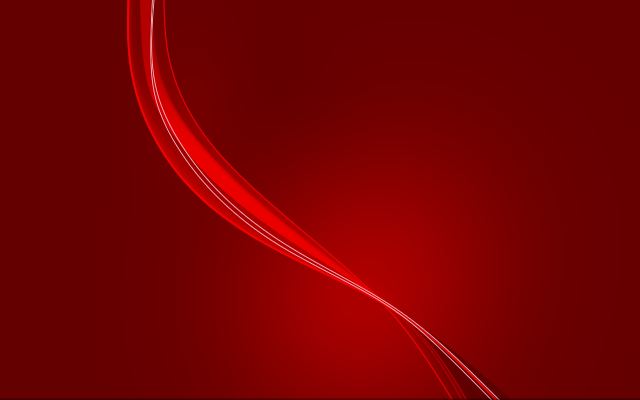
Reproduce this background procedurally as a Shadertoy shader.

```glsl
const float WAIST = 0.755; // depth below the top edge where all strands meet
const int LAST = 8;        // last control index; controls are evenly spaced in depth

// Uniform cubic B-spline giving horizontal place at a depth
float strandX(float depth, float controls[9]) {
    float s = clamp(depth, 0.0, 1.0) * float(LAST);
    int i = min(int(s), LAST - 1);
    float t = s - float(i);
    float u = 1.0 - t;
    float a = controls[i];
    float b = controls[i + 1];
    float before = i > 0 ? controls[max(i - 1, 0)] : 2.0 * a - b;
    float after = i < LAST - 1 ? controls[min(i + 2, LAST)] : 2.0 * b - a;
    vec4 weights = vec4(u * u * u, 4.0 + t * t * (3.0 * t - 6.0),
                        4.0 + u * u * (3.0 * u - 6.0), t * t * t) / 6.0;
    return dot(weights, vec4(before, a, b, after));
}

// Approximate signed distance to a strand, positive on its right
float strandDistance(vec2 p, float controls[9]) {
    float depth = clamp(1.0 - p.y, 0.005, 0.995);
    float h = 0.004;
    float slope = (strandX(depth + h, controls) - strandX(depth - h, controls)) / (2.0 * h);
    return (p.x - strandX(1.0 - p.y, controls)) / sqrt(1.0 + slope * slope);
}

float coverage(float inside, float pixel) {
    return clamp(inside / pixel + 0.5, 0.0, 1.0);
}

float stroke(float dist, float halfWidth, float pixel) {
    return coverage(halfWidth - abs(dist), pixel);
}

// Area to the right of one strand and to the left of another
float band(float leftDist, float rightDist, float pixel) {
    return coverage(min(leftDist, -rightDist), pixel);
}

float glow(vec2 p, vec2 center, vec2 radius) {
    vec2 q = (p - center) / radius;
    return exp(-dot(q, q));
}

float backdropRed(vec2 p) {
    float red = 0.395;
    red += 0.25 * glow(p, vec2(0.89, 0.25), vec2(0.31, 0.33));
    red += 0.06 * glow(p, vec2(1.08, 0.45), vec2(0.30, 0.32));
    red += 0.05 * glow(p, vec2(0.48, 0.74), vec2(0.11, 0.20));
    red -= 0.02 * glow(p, vec2(0.74, 0.73), vec2(0.16, 0.14));
    return red;
}

void mainImage(out vec4 fragColor, in vec2 fragCoord) {
    float pixel = 1.0 / iResolution.y;
    vec2 p = fragCoord * pixel;
    p.x *= 1.6 * iResolution.y / iResolution.x;
    float depth = 1.0 - p.y;

    const vec3 brightRed = vec3(0.96, 0.01, 0.01);
    const vec3 shadowRed = vec3(0.34, 0.0, 0.0);
    const vec3 palePink = vec3(1.0, 0.76, 0.82);

    // Strands
    float outer = strandDistance(p, float[9](0.319, 0.316, 0.338, 0.395, 0.492, 0.669, 0.962, 1.115, 1.238));
    float inner = strandDistance(p, float[9](0.410, 0.413, 0.451, 0.532, 0.663, 0.814, 0.957, 1.054, 1.131));
    float ribbonLeft = strandDistance(p, float[9](0.350, 0.353, 0.372, 0.456, 0.577, 0.755, 0.964, 1.085, 1.154));
    float ribbonRight = strandDistance(p, float[9](0.381, 0.385, 0.418, 0.510, 0.639, 0.797, 0.964, 1.093, 1.167));
    float paleLeft = strandDistance(p, float[9](0.381, 0.375, 0.381, 0.442, 0.542, 0.699, 0.969, 1.106, 1.229));
    float paleRight = strandDistance(p, float[9](0.385, 0.375, 0.390, 0.456, 0.558, 0.722, 0.973, 1.123, 1.248));
    float shadowEdge = outer - 0.12 * max(depth - WAIST, 0.0);

    vec3 color = vec3(backdropRed(p), 0.0, 0.0);
    float below = smoothstep(WAIST - 0.03, WAIST + 0.03, depth);

    // Dark fan below the waist
    float fan = band(inner, shadowEdge, pixel) * below;
    color = mix(color, shadowRed, 0.75 * fan * smoothstep(0.0, 0.045, inner));

    // Translucent body and bright ribbon with a soft right side
    float bodyRed = mix(0.46, 0.69, smoothstep(0.0, 0.6, depth));
    color = mix(color, vec3(bodyRed, 0.0, 0.0), 0.9 * band(outer, inner, pixel) * (1.0 - below));
    float ribbonRed = mix(mix(0.70, 0.92, smoothstep(0.1, 0.4, depth)), 0.50, below);
    float ribbon = band(ribbonLeft, ribbonRight, pixel);
    float softSide = mix(smoothstep(0.008, -0.010, ribbonRight), 1.0, below);
    color = mix(color, vec3(ribbonRed, 0.0, 0.0), ribbon * softSide);

    // Lit outer rim, fading inward
    float rimWidth = mix(0.007, 0.012, smoothstep(0.1, 0.4, depth));
    float rim = coverage(outer, pixel) * exp(-max(outer, 0.0) / rimWidth) * (1.0 - below);
    color = mix(color, brightRed, 0.7 * rim);
    color = mix(color, brightRed, 0.9 * stroke(outer - 0.002, 0.0025, pixel));

    // Fine red and pale lines
    color = mix(color, brightRed, 0.85 * stroke(inner, 0.0016, pixel));
    float fineRed = max(stroke(ribbonLeft, 0.0012, pixel), stroke(ribbonRight, 0.0012, pixel));
    color = mix(color, brightRed, 0.5 * below * fineRed);
    float pale = max(stroke(paleLeft, 0.0011, pixel), stroke(paleRight, 0.0011, pixel));
    color = mix(color, palePink, 0.95 * pale);

    // Dark lower border
    color *= mix(0.6, 1.0, smoothstep(0.001, 0.006, p.y));
    fragColor = vec4(color, 1.0);
}
```
